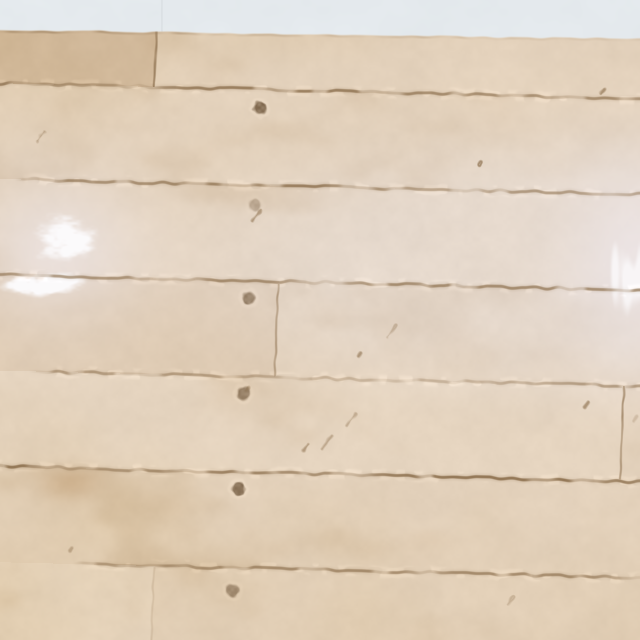
A WebGL 2 fragment shader for this texture:

```glsl
#version 300 es
precision highp float;
// Pale worn plank floor with broken seams, nail holes, scuffs and glare below a white skirting.

uniform vec2 u_resolution;
out vec4 fragColor;

// Layout, in canvas units
const float PITCH = 0.1497;        // plank height
const float FIRST_SEAM = 0.870;    // height of the top seam at the left edge
const float TILT = 0.0240;         // fall of the seams across the canvas
const float SKIRTING = 0.954;
const float SKIRTING_TILT = 0.0150;
const float SEAM_HALF = 0.0022;
const float JOINT_HALF = 0.0016;
const float JOINT_LEAN = 0.0065;
const float NAIL_RADIUS = 0.0098;
const float NAIL_X = 0.406;
const float NAIL_DRIFT = 0.0085;   // leftward step of the nail per row
const float NAIL_DROP = 0.21;      // place of the nail within its plank

// Variation per seam and per row, top to bottom
const float SEAM_DARK[7] = float[](0.85, 0.85, 0.70, 0.55, 0.95, 0.70, 0.70);
const float SEAM_START[7] = float[](-0.1, 0.04, -0.1, 0.06, -0.1, 0.13, -0.1);
const float JOINT_X[7] = float[](0.247, -1.0, -1.0, 0.435, 0.975, -1.0, 0.241);
const float JOINT_DARK[7] = float[](0.90, 0.0, 0.0, 0.62, 0.75, 0.0, 0.22);
const float JOINT_TONE[7] = float[](0.065, 0.0, 0.0, 0.024, -0.01, 0.0, -0.018);
const float NAIL_DARK[7] = float[](0.0, 0.90, 0.40, 0.75, 0.78, 0.88, 0.62);

// Colours
const vec3 WARM = vec3(0.865, 0.780, 0.660);
const vec3 PALE = vec3(0.890, 0.820, 0.735);
const vec3 ROSY = vec3(0.903, 0.852, 0.803);
const vec3 WALL = vec3(0.895, 0.915, 0.930);
const vec3 SEAM = vec3(0.570, 0.460, 0.330);
const vec3 NAIL = vec3(0.450, 0.355, 0.250);
const vec3 SHEEN = vec3(0.930, 0.905, 0.920);
const vec3 GLARE = vec3(0.985, 0.980, 0.985);

float hash(vec2 p) {
    vec3 q = fract(p.xyx * 0.1031);
    q += dot(q, q.yzx + 33.33);
    return fract((q.x + q.y) * q.z);
}

float noise(vec2 p) {
    vec2 i = floor(p), f = fract(p);
    f = f * f * (3.0 - 2.0 * f);
    return mix(mix(hash(i), hash(i + vec2(1, 0)), f.x),
               mix(hash(i + vec2(0, 1)), hash(i + vec2(1, 1)), f.x), f.y);
}

float fbm(vec2 p) {
    return 0.55 * noise(p) + 0.3 * noise(p * 2.1 + 7.0) + 0.15 * noise(p * 4.3 + 19.0);
}

float glow(vec2 p, vec2 centre, vec2 size) {
    vec2 d = (p - centre) / size;
    return exp(-dot(d, d));
}

float stroke(float d, float halfWidth, float soft) {
    return 1.0 - smoothstep(halfWidth - soft, halfWidth + soft, abs(d));
}

float segment(vec2 p, vec2 halfAxis) {
    return length(p - halfAxis * clamp(dot(p, halfAxis) / dot(halfAxis, halfAxis), -1.0, 1.0));
}

void main() {
    vec2 p = gl_FragCoord.xy / u_resolution;
    float soft = max(0.0015, 0.8 / min(u_resolution.x, u_resolution.y));
    float v = (FIRST_SEAM - TILT * p.x - p.y) / PITCH;
    float row = floor(v), across = fract(v);
    int r = clamp(int(row) + 1, 0, 6);

    // Wood: warm edges, rosy middle, cloudy stains and fine mottling
    float rosy = glow(p, vec2(0.85, 0.59), vec2(0.85, 0.25)) + 0.2 * p.x;
    vec3 col = mix(WARM, PALE, smoothstep(0.0, 0.5, rosy + 0.3 * fbm(p * 5.0)));
    col = mix(col, ROSY, smoothstep(0.45, 1.05, rosy));
    float stain = smoothstep(0.55, 0.85, fbm(p * vec2(5.0, 9.0) + row * 3.7));
    col -= vec3(0.05, 0.065, 0.085) * stain * (1.0 - 0.7 * p.x);
    col -= vec3(0.06, 0.09, 0.12) * glow(p, vec2(0.11, 0.245), vec2(0.05, 0.025));
    col += 0.022 * (fbm(p * 70.0) - 0.5) + 0.03 * (fbm(p * 14.0) - 0.5);

    // End joints, with a change of tone between boards
    float jointD = p.x - JOINT_X[r] + JOINT_LEAN * across + 0.003 * (noise(p * 60.0) - 0.5);
    col -= JOINT_TONE[r] * vec3(0.9, 1.2, 1.5) * (1.0 - smoothstep(-soft, soft, jointD));
    float joint = stroke(jointD, JOINT_HALF, soft) * (0.65 + 0.35 * noise(p * 80.0));

    // Sheen and broken reflections
    col = mix(col, SHEEN, 0.65 * glow(p, vec2(0.09, 0.61), vec2(0.13, 0.11)));
    col = mix(col, SHEEN, 0.75 * glow(p, vec2(1.0, 0.59), vec2(0.12, 0.15)));
    float patches = glow(p, vec2(0.10, 0.63), vec2(0.06, 0.045)) + glow(p, vec2(0.07, 0.555), vec2(0.08, 0.022));
    col = mix(col, GLARE, smoothstep(0.38, 0.75, patches * (0.35 + fbm(p * vec2(32.0, 60.0)))));
    float streaks = glow(p, vec2(0.985, 0.57), vec2(0.045, 0.07));
    col = mix(col, GLARE, 0.8 * smoothstep(0.4, 0.8, streaks * (0.3 + noise(p * vec2(100.0, 18.0)))));

    // Long seams: ragged, dashed, with chipped pale edges
    float s = round(v);
    int k = clamp(int(s), 0, 6);
    float seamD = (v - s) * PITCH + 0.004 * (noise(vec2(p.x * 55.0, s * 9.0)) - 0.5);
    float dash = smoothstep(0.15, 0.65, noise(vec2(p.x * 42.0, s * 17.0 + 3.0)));
    float worn = smoothstep(0.1, 0.6, noise(vec2(p.x * 6.0, s * 5.0 + 11.0)));
    float present = smoothstep(-0.02, 0.03, p.x - SEAM_START[k]);
    float seamDark = SEAM_DARK[k] * present * mix(0.35, 1.0, dash) * mix(0.6, 1.0, worn);
    float chips = smoothstep(0.5, 0.8, noise(p * vec2(75.0, 110.0)));
    col += 0.055 * chips * present * stroke(seamD, 0.007, 0.005);
    col = mix(col, SEAM, 0.22 * seamDark * stroke(seamD, 0.004, 0.004));
    col = mix(col, SEAM, max(seamDark * stroke(seamD, SEAM_HALF, soft), joint * JOINT_DARK[r]));

    // One nail hole per plank, with a pale rim
    vec2 q = vec2(p.x - NAIL_X + NAIL_DRIFT * row, (across - NAIL_DROP - 0.07 * (hash(vec2(row, 5.0)) - 0.5)) * PITCH);
    float nailD = length(q) + 0.004 * (noise(p * 140.0) - 0.5);
    col += 0.03 * NAIL_DARK[r] * stroke(nailD - NAIL_RADIUS * 1.4, 0.002, 0.003);
    float pit = 0.7 + 0.3 * noise(p * 190.0);
    col = mix(col, NAIL, NAIL_DARK[r] * pit * stroke(nailD, NAIL_RADIUS, 0.0025));

    // Scattered scuffs and specks
    for (int i = 0; i < 14; i++) {
        float n = float(i);
        vec2 centre = vec2(hash(vec2(n, 1.3)), 0.86 * hash(vec2(n, 8.7)));
        float size = mix(0.002, 0.014, pow(hash(vec2(n, 4.1)), 2.0));
        float d = segment(p - centre, size * vec2(0.6, 0.8)) + 0.004 * (noise(p * 120.0) - 0.5);
        col = mix(col, SEAM, mix(0.25, 0.75, hash(vec2(n, 6.2))) * stroke(d, 0.0022, 0.002));
    }

    // Skirting with a faint joint and a broken contact shadow
    float base = p.y - SKIRTING + SKIRTING_TILT * p.x + 0.003 * (noise(vec2(p.x * 45.0, 2.0)) - 0.5);
    vec3 wall = WALL + 0.018 * (fbm(p * 18.0) - 0.5) - 0.05 * stroke(p.x - 0.253, 0.001, soft);
    col = mix(col, SEAM, 0.45 * stroke(base + 0.002, 0.002, 0.002) * noise(vec2(p.x * 50.0, 8.0)) * (1.2 - p.x));
    col = mix(col, wall, smoothstep(-0.002, 0.002, base));

    fragColor = vec4(clamp(col, 0.0, 1.0), 1.0);
}
```
